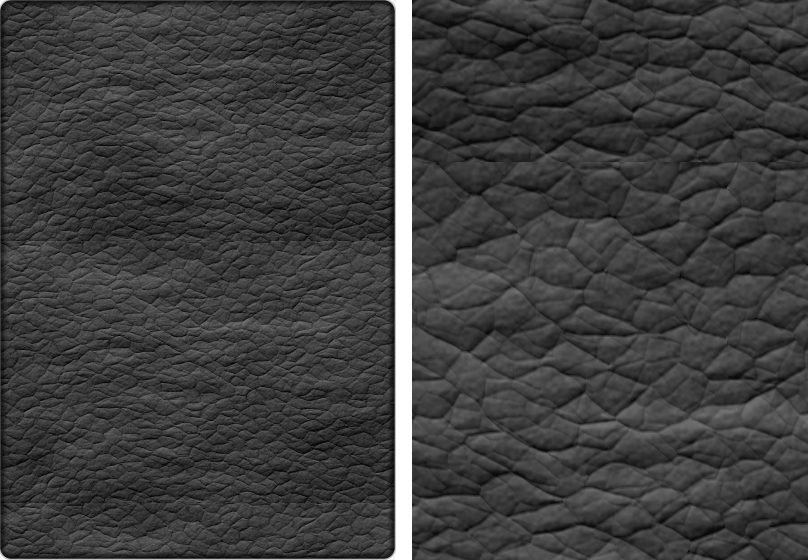
Left: the whole. Right: its middle third, enlarged.
A WebGL 2 fragment shader for this texture:

```glsl
#version 300 es
precision highp float;
// Dark grained leather panel with rounded corners and soft darkened edges.

#define GRAIN vec2(17.0, 50.0)  // creased cells across, rows per unit width
#define ROW_ASPECT 0.54         // row spacing against cell width in the cell metric
#define JITTER vec2(0.62, 0.80) // scatter of the cell centres
#define RELIEF 0.34             // strength of the light from above
#define CREASE 0.085            // darkness of the crease lines
#define FOLDS 1.9               // height of the long soft folds
#define BASE_TONE 0.240
#define TILE_HEIGHT 0.662       // the hide repeats in bands of this height
#define SEAM_Y 0.144
#define BAND_FADE 0.045         // tone change over one band
#define CORNER 0.028
#define MARGIN vec2(0.0008, 0.0034) // pale strip at left and top, right and bottom

uniform vec2 u_resolution;
out vec4 fragColor;

float hash(vec2 p) {
  vec3 q = fract(p.xyx * vec3(0.1031, 0.1030, 0.0973));
  q += dot(q, q.yzx + 33.33);
  return fract((q.x + q.y) * q.z);
}

float noise(vec2 p) {
  vec2 i = floor(p), f = fract(p);
  f = f * f * (3.0 - 2.0 * f);
  return mix(mix(hash(i), hash(i + vec2(1, 0)), f.x),
             mix(hash(i + vec2(0, 1)), hash(i + vec2(1, 1)), f.x), f.y);
}

// Jittered centre of a cell; odd rows are staggered to give lozenges
vec2 cellCentre(vec2 id) {
  vec2 scatter = vec2(hash(id + 17.3), hash(id + 91.7)) - 0.5;
  vec2 c = id + 0.5 + scatter * JITTER;
  c.x += 0.5 * mod(id.y, 2.0);
  return c * vec2(1.0, ROW_ASPECT);
}

// Distance to the nearest cell border; weak and upright borders are held further away
float borderDistance(vec2 grid, float weakness) {
  vec2 p = grid * vec2(1.0, ROW_ASPECT);
  vec2 home = floor(grid), nearId = home, nearest = vec2(0.0);
  float best = 1e3;
  for (int y = -3; y <= 3; y++)
    for (int x = -2; x <= 1; x++) {
      vec2 id = home + vec2(x, y);
      vec2 r = cellCentre(id) - p;
      float d = dot(r, r);
      if (d < best) { best = d; nearest = r; nearId = id; }
    }
  float border = 1e3;
  for (int y = -3; y <= 3; y++)
    for (int x = -2; x <= 2; x++) {
      if (x == 0 && y == 0) continue;
      vec2 id = nearId + vec2(x, y);
      vec2 r = cellCentre(id) - p;
      vec2 across = normalize(r - nearest);
      float d = dot(0.5 * (nearest + r), across);
      float hold = 0.7 * hash(nearId + id + 5.1) + 0.2 * across.x * across.x;
      border = min(border, d + weakness * hold);
    }
  return border;
}

// Surface height in x, crease darkness in y
vec2 leather(vec2 p) {
  vec2 w = p;
  w += vec2(0.04, 0.045) * (vec2(noise(p * 4.0), noise(p * 4.0 + 40.0)) - 0.5);
  w += 0.012 * (vec2(noise(p * 22.0), noise(p * 22.0 + 70.0)) - 0.5);
  w += 0.003 * (vec2(noise(p * 80.0), noise(p * 80.0 + 20.0)) - 0.5);
  float cells = borderDistance(w * GRAIN + 60.0, 0.11);
  float wrinkles = borderDistance(w * GRAIN * vec2(1.6, 1.25) + 160.0, 0.12);
  float height = 1.0 - exp(-6.5 * cells);
  height += 0.34 * (1.0 - exp(-11.0 * wrinkles));
  height += FOLDS * noise(w * vec2(10.0, 29.0) + 12.0);
  height += 0.30 * noise(p * vec2(70.0, 100.0)) + 0.20 * noise(p * vec2(190.0, 230.0));
  float crease = exp(-18.0 * cells) + 0.4 * exp(-18.0 * wrinkles);
  return vec2(height, crease);
}

float roundedBox(vec2 p, vec2 halfSize, float radius) {
  vec2 q = abs(p) - halfSize + radius;
  return length(max(q, 0.0)) + min(max(q.x, q.y), 0.0) - radius;
}

void main() {
  vec2 p = gl_FragCoord.xy / u_resolution.x;
  vec2 size = vec2(1.0, u_resolution.y / u_resolution.x);
  float pixel = 1.0 / u_resolution.x;

  // Repeating bands of hide
  float band = fract((p.y - SEAM_Y) / TILE_HEIGHT);
  vec2 hide = vec2(p.x, band * TILE_HEIGHT);

  // Relief lit from above
  vec2 here = leather(hide);
  vec2 above = leather(hide + vec2(-0.0011, 0.0026));
  float slope = clamp(here.x - above.x, -0.50, 0.50);
  float tone = BASE_TONE + RELIEF * slope - CREASE * here.y;

  // Broad uneven tone, fine pores and a faint seam
  tone += BAND_FADE * (band - 0.5) + 0.075 * (noise(p * vec2(3.5, 7.0) + 3.0) - 0.5);
  tone += 0.050 * (noise(hide * vec2(11.0, 22.0) + 31.0) - 0.5);
  tone += 0.045 * (noise(p * 330.0) - 0.5);
  tone -= 0.02 * exp(-band * TILE_HEIGHT / 0.002);

  // Panel edge, and pale ground with a soft shadow
  vec2 low = MARGIN, high = size - MARGIN.yx;
  float edge = roundedBox(p - 0.5 * (low + high), 0.5 * (high - low), CORNER);
  tone *= mix(0.36, 1.0, smoothstep(0.0, 0.020, -edge));
  float ground = mix(0.66, 0.97, smoothstep(0.0, 0.006, edge));
  tone = mix(max(tone, 0.04), ground, smoothstep(-0.6 * pixel, 0.6 * pixel, edge));
  fragColor = vec4(vec3(tone), 1.0);
}
```
